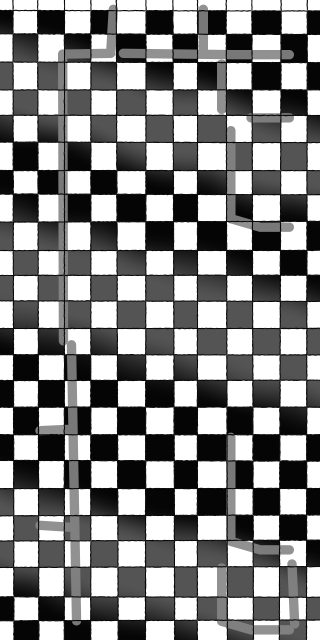
A WebGL 2 fragment shader for this pattern:

```glsl
#version 300 es
precision highp float;

uniform vec2 u_resolution;
out vec4 fragColor;

// Lengths are in tiles, measured from the top left corner
const vec2 TILES = vec2(12.0, 24.0);
const vec2 GRID_ORIGIN = vec2(0.47, 0.33);
const float GRID_JITTER = 0.075;
const float GRID_TILT = 0.006;
const float LINE_HALF_WIDTH = 0.021;
const float EDGE_ROUGHNESS = 0.018;

const vec3 WHITE = vec3(1.0);
const vec3 LINE_COLOR = vec3(0.03);
const vec3 TILE_BLACK = vec3(0.02);
const vec3 TILE_GRAY = vec3(0.33);
const vec3 STROKE_GRAY = vec3(0.52);

// Pale diagonal bands: centre and half width
const float BAND_SLOPE = 0.28;
const vec2 BANDS[3] = vec2[3](vec2(2.97, 1.75), vec2(10.0, 2.25), vec2(19.8, 1.95));

const float STROKE_RADIUS = 0.175;
const float STROKE_OPACITY = 0.9;
const float LEFT_TRUNK_X = 2.35;
const float RIGHT_TRUNK_X = 8.7;
const float ARM_END_X = 10.85;
const vec2 RIGHT_SPANS[5] = vec2[5](vec2(0.35, 2.0), vec2(2.4, 4.1), vec2(4.9, 8.2),
                                    vec2(16.4, 20.3), vec2(21.3, 23.3));

float hash(float n) {
    return fract(sin(n * 12.9898 + 4.1) * 437.585);
}

vec2 randomGradient(vec2 cell) {
    float angle = 6.28318 * hash(cell.x + cell.y * 57.31);
    return vec2(cos(angle), sin(angle));
}

float gradientNoise(vec2 p) {
    vec2 i = floor(p), f = fract(p);
    vec2 u = f * f * (3.0 - 2.0 * f);
    float a = dot(randomGradient(i), f);
    float b = dot(randomGradient(i + vec2(1, 0)), f - vec2(1, 0));
    float c = dot(randomGradient(i + vec2(0, 1)), f - vec2(0, 1));
    float d = dot(randomGradient(i + vec2(1, 1)), f - vec2(1, 1));
    return mix(mix(a, b, u.x), mix(c, d, u.x), u.y);
}

// Index of the nearest grid line and signed distance to it
vec2 nearestLine(float along, float across, float seed) {
    float index = floor(along + 0.5);
    float jitter = GRID_JITTER * (2.0 * hash(index + seed) - 1.0);
    float tilt = GRID_TILT * across * (hash(index + seed + 31.0) - 0.5);
    return vec2(index, along - index - jitter - tilt);
}

float segment(vec2 p, vec2 a, vec2 b) {
    vec2 ab = b - a;
    return length(p - a - ab * clamp(dot(p - a, ab) / dot(ab, ab), 0.0, 1.0));
}

float strokeDistance(vec2 p) {
    // Left trunk with side twigs
    float d = 100.0;
    for (int i = 0; i < 2; i++) {
        float n = float(i);
        vec2 top = vec2(LEFT_TRUNK_X + 0.33 * n, 2.03 + 10.9 * n);
        d = min(d, segment(p, top, top + vec2(0.03 + 0.16 * n, 10.75 - 0.4 * n)));
        vec2 twig = vec2(1.5, 16.15 + 3.55 * n);
        d = min(d, segment(p, twig, twig + vec2(1.1, 0.12 * n - 0.05)));
    }

    // Hook above the left trunk
    vec2 hook = vec2(4.15, 2.0);
    d = min(d, segment(p, vec2(LEFT_TRUNK_X, 2.03), hook));
    d = min(d, segment(p, hook, hook + vec2(0.1, -1.65)));

    // Right trunk, each span ending in a sagging arm
    for (int i = 0; i < 5; i++) {
        float n = float(i) - 2.5;
        vec2 base = vec2(RIGHT_TRUNK_X - 0.172 * n * n, RIGHT_SPANS[i].y);
        vec2 knee = base + vec2(1.1, i == 0 ? 0.05 : 0.32);
        d = min(d, segment(p, vec2(base.x, RIGHT_SPANS[i].x), base));
        if (i != 1) d = min(d, segment(p, base - vec2(i == 0 ? 3.0 : 0.0, 0.0), knee));
        d = min(d, segment(p, knee, vec2(ARM_END_X, knee.y)));
    }
    return min(d, segment(p, vec2(ARM_END_X + 0.1, 21.15), vec2(ARM_END_X + 0.2, 23.4)));
}

void main() {
    vec2 uv = gl_FragCoord.xy / u_resolution;
    vec2 p = vec2(uv.x, 1.0 - uv.y) * TILES;
    float px = TILES.y / u_resolution.y;

    // Uneven grid
    vec2 g = p - GRID_ORIGIN;
    vec2 column = nearestLine(g.x, g.y - 12.0, 3.0);
    vec2 row = nearestLine(g.y, g.x - 6.0, 71.0);
    vec2 offset = vec2(column.y, row.y) + EDGE_ROUGHNESS * gradientNoise(p * 9.0);

    // Checker, with the strip above the first line left white
    vec2 side = clamp(2.0 * offset / px, -1.0, 1.0);
    float parity = 1.0 - 2.0 * mod(column.x + row.x, 2.0);
    float dark = 0.5 - 0.5 * parity * side.x * side.y;
    if (row.x < 0.0 || (row.x == 0.0 && offset.y < 0.0)) dark = 0.0;

    // Diagonal shading of the dark tiles
    float t = p.y - BAND_SLOPE * p.x + 0.4 * gradientNoise(p * 0.45);
    float pale = 0.0;
    for (int i = 0; i < 3; i++)
        pale = max(pale, 1.0 - smoothstep(0.4, 1.4, abs(t - BANDS[i].x) / BANDS[i].y));
    vec3 color = mix(WHITE, mix(TILE_BLACK, TILE_GRAY, pale), dark);

    // Strokes below the grid lines
    float stroke = clamp((STROKE_RADIUS - strokeDistance(p)) / px + 0.5, 0.0, 1.0);
    color = mix(color, STROKE_GRAY, STROKE_OPACITY * stroke);
    float lineDistance = min(abs(offset.x), abs(offset.y));
    float line = clamp((LINE_HALF_WIDTH - lineDistance) / px + 0.5, 0.0, 1.0);
    fragColor = vec4(mix(color, LINE_COLOR, line), 1.0);
}
```
